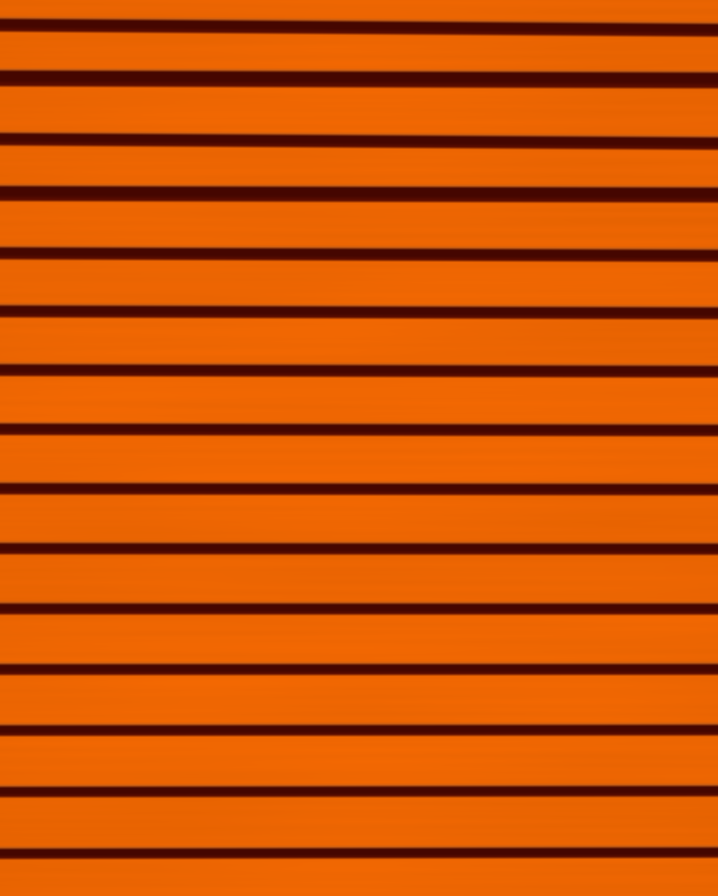
This texture is drawn by a WebGL 1 fragment shader. Its source:

```glsl
precision highp float;
uniform vec2 u_resolution;

// Colours
const vec3 ORANGE = vec3(0.935, 0.400, 0.006);
const vec3 TAN_RIM = vec3(0.780, 0.375, 0.095);
const vec3 GROOVE_DEEP = vec3(0.270, 0.025, 0.000);
const vec3 GROOVE_WARM = vec3(0.370, 0.052, 0.000);

// Groove layout, in canvas heights measured from the top
const int GROOVES = 15;
const float FIRST = 0.0260;
const float SPACING = 0.06324;
const float SPACING_GROWTH = 0.000212;
const float STAGGER = 0.0020;
const float SLANT_TOP = 0.0042;
const float SLANT_STEP = 0.0004;
const float SLANT_STAGGER = 0.0015;

// Groove profile
const float HALF_TOP = 0.0071;
const float HALF_BOTTOM = 0.0057;
const float ODD_EXTRA = 0.0018;
const float SOFTNESS = 0.0021;
const float RIM_WIDTH = 0.0046;

// Surface variation
const float STREAK_AMOUNT = 0.022;
const float SMUDGE_AMOUNT = 0.020;
const float SLAT_AMOUNT = 0.018;
const float EDGE_SHADE = 0.030;

float hash(float n) {
  return fract(sin(n * 12.9898) * 43758.55);
}

vec2 gradient(vec2 cell) {
  float angle = 6.28319 * hash(dot(cell, vec2(1.0, 57.31)));
  return vec2(cos(angle), sin(angle));
}

float gradientNoise(vec2 p) {
  vec2 i = floor(p);
  vec2 f = fract(p);
  vec2 w = f * f * f * (f * (f * 6.0 - 15.0) + 10.0);
  float a = dot(gradient(i), f);
  float b = dot(gradient(i + vec2(1.0, 0.0)), f - vec2(1.0, 0.0));
  float c = dot(gradient(i + vec2(0.0, 1.0)), f - vec2(0.0, 1.0));
  float d = dot(gradient(i + vec2(1.0, 1.0)), f - vec2(1.0, 1.0));
  return mix(mix(a, b, w.x), mix(c, d, w.x), w.y);
}

void main() {
  vec2 uv = gl_FragCoord.xy / u_resolution;
  float down = 1.0 - uv.y;
  float soft = max(SOFTNESS, 1.0 / u_resolution.y);

  float slat = 0.0;
  float groove = 0.0;
  float rim = 0.0;
  float depth = 0.0;

  // Grooves: wider apart downwards, uneven and slanted near the top
  for (int n = 0; n < GROOVES; n++) {
    float k = float(n);
    float odd = mod(k, 2.0);
    float side = 1.0 - 2.0 * odd;
    float uneven = 1.0 - smoothstep(2.5, 4.5, k);
    float slant = SLANT_TOP - SLANT_STEP * k + SLANT_STAGGER * side * uneven;
    float centre = FIRST + SPACING * k + SPACING_GROWTH * k * k
                 + STAGGER * side * uneven + slant * uv.x;
    float halfWidth = mix(HALF_TOP, HALF_BOTTOM, k / float(GROOVES - 1))
                    + ODD_EXTRA * odd * uneven;

    float d = down - centre;
    float cover = 1.0 - smoothstep(-soft, soft, abs(d) - halfWidth);
    groove = max(groove, cover);
    depth += cover * smoothstep(0.1, 1.0, d / halfWidth);

    // Pale lip on the slat just above the groove
    float above = -d - halfWidth;
    rim = max(rim, step(d, 0.0) * (1.0 - smoothstep(0.0, RIM_WIDTH, above)));
    slat += step(0.0, d);
  }

  // Painted slats: faint streaks, smudges and tone per slat
  float streak = gradientNoise(vec2(uv.x * 1.6, down * 150.0));
  float smudge = gradientNoise(vec2(uv.x * 3.0, down * 14.0) + 31.0);
  float tone = 1.0 + STREAK_AMOUNT * streak + SMUDGE_AMOUNT * smudge
             + SLAT_AMOUNT * (hash(slat + 3.0) - 0.5);
  vec2 fromCentre = 2.0 * uv - 1.0;
  tone -= EDGE_SHADE * pow(0.5 * dot(fromCentre, fromCentre), 1.5);

  vec3 color = mix(ORANGE, TAN_RIM, rim) * tone;
  color = mix(color, mix(GROOVE_DEEP, GROOVE_WARM, depth), groove);
  gl_FragColor = vec4(color, 1.0);
}
```
